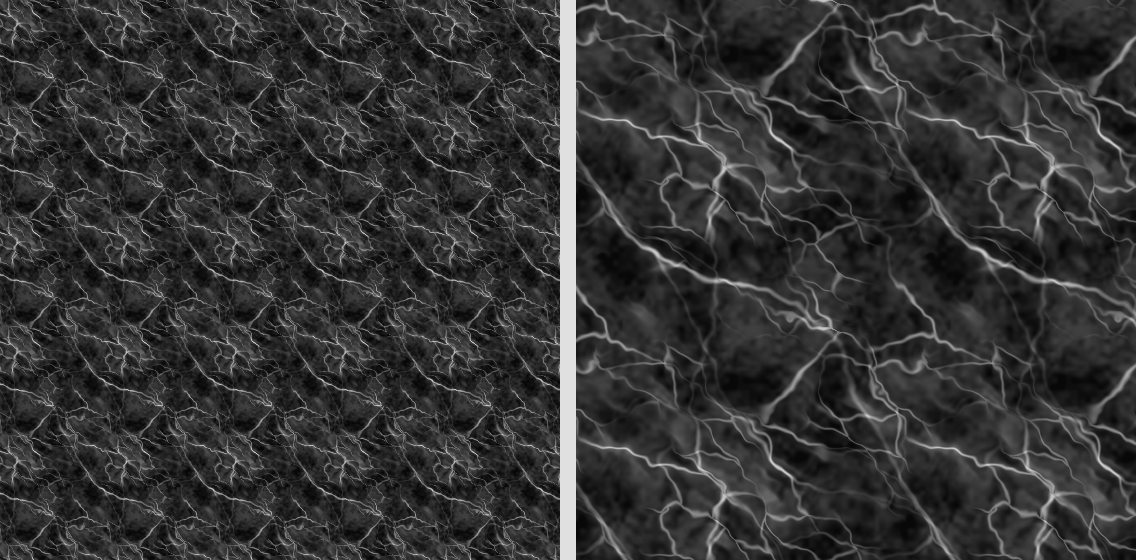
Left: the whole. Right: its middle third, enlarged.
This texture is drawn by a Shadertoy shader. Its source:

```glsl
// Black marble in square repeating tiles: mottled stone split into slanted facets,
// with fine cracks from stretched cellular noise and two long pale veins that wander
// along the diagonal. Every layer wraps at the tile edge, so the tiles join.

#define REPEATS 5.12          // tiles across and down
#define TILE_SHIFT 1.7067     // tile phase, from the top left corner
#define GRAIN_DIR vec2(0.8, 0.6)
#define WARP 0.07             // raggedness of the cracks
#define VEIN_WIDTH 0.013      // in tiles
#define CRACK_WIDTH 0.010
#define DARK_STONE 0.04
#define LIGHT_STONE 0.20
#define VEIN_TONE 0.50
#define TAU 6.2831853

vec2 hash2(vec2 cell) {
    vec3 h = fract(cell.xyx * vec3(0.1031, 0.1030, 0.0973));
    h += dot(h, h.yzx + 33.33);
    return fract((h.xx + h.yz) * h.zy);
}

// Value noise with n cells per tile.
float noise(vec2 p, float n) {
    p *= n;
    vec2 i = floor(p) + 0.5, f = fract(p);
    f = f * f * (3.0 - 2.0 * f);
    vec2 e = vec2(1.0, 0.0);
    float a = hash2(mod(i, n) + n).x;
    float b = hash2(mod(i + e.xy, n) + n).x;
    float c = hash2(mod(i + e.yx, n) + n).x;
    float d = hash2(mod(i + e.xx, n) + n).x;
    return mix(mix(a, b, f.x), mix(c, d, f.x), f.y);
}

float mottling(vec2 p) {
    float sum = 0.0, total = 0.0, weight = 1.0, n = 6.0;
    for (int k = 0; k < 4; k++) {
        sum += weight * noise(p, n);
        total += weight;
        weight *= 0.8;
        n *= 2.0;
    }
    return sum / total;
}

vec2 ragged(vec2 p) {
    vec2 shift = vec2(0.0);
    float weight = 1.0, n = 5.0;
    for (int k = 0; k < 4; k++) {
        shift += weight * (vec2(noise(p, n), noise(p.yx + 0.37, n)) - 0.5);
        weight *= 0.58;
        n *= 2.0;
    }
    return p + WARP * shift;
}

// Cells stretched along the grain: x = distance to the border, y = random shade.
vec2 facets(vec2 p, float n) {
    p *= n;
    vec2 base = floor(p), f = fract(p), near = vec2(9.0), next = vec2(9.0);
    float shade = 0.0;
    for (int j = -2; j <= 2; j++)
    for (int i = -2; i <= 2; i++) {
        vec2 g = vec2(i, j);
        vec2 h = hash2(mod(base + g + 0.5, n) + 7.0 * n);
        vec2 r = g + 0.1 + 0.8 * h - f;
        r = vec2(0.65 * dot(r, GRAIN_DIR), 1.35 * dot(r, vec2(-GRAIN_DIR.y, GRAIN_DIR.x)));
        if (dot(r, r) < dot(near, near)) {
            next = near;
            near = r;
            shade = fract(h.x * 7.0 + h.y * 3.0);
        } else if (dot(r, r) < dot(next, next)) next = r;
    }
    float border = 0.5 * (dot(next, next) - dot(near, near)) / max(length(next - near), 0.01);
    return vec2(border / n, shade);
}

// Distance to a diagonal curve that closes on itself across the tile.
float longVein(vec2 p, float offset, float phase) {
    float a = TAU * (p.x - phase);
    float y = p.y - p.x - offset - 0.14 * cos(a);
    float slope = 1.0 - 0.14 * TAU * sin(a);
    return abs(fract(y + 0.5) - 0.5) / length(vec2(slope, 1.0));
}

// Bright core with a soft halo.
float line(float d, float width, float pixel) {
    float w = max(width, pixel);
    return (1.0 - smoothstep(0.0, w, d)) * width / w + 0.22 * exp(-d / (2.0 * w));
}

void mainImage(out vec4 fragColor, in vec2 fragCoord) {
    vec2 uv = fragCoord / iResolution.y;
    float pixel = REPEATS / iResolution.y;
    vec2 p = vec2(uv.x, 1.0 - uv.y) * REPEATS - TILE_SHIFT;
    vec2 q = ragged(p), calm = mix(p, q, 0.6);

    // Stone: mottling, facet shades, grain and slanted scratches
    vec2 large = facets(q, 3.0), small = facets(q + 0.31, 7.0);
    float tone = mix(DARK_STONE, LIGHT_STONE, smoothstep(0.27, 0.75, mottling(q)));
    tone *= 0.78 + 0.38 * large.y;
    tone += 0.09 * (noise(p, 50.0) - 0.5);
    float scratch = noise(vec2(calm.x + calm.y, 4.0 * calm.y - 3.0 * calm.x), 9.0);
    tone += 0.22 * pow(scratch, 3.0) * smoothstep(0.4, 0.8, noise(p + 0.5, 4.0));

    // Cracks fade in and out; the first long vein is brightest on its shallow run
    float patchy = smoothstep(0.2, 0.85, noise(p + 0.2, 7.0));
    float fine = smoothstep(0.4, 0.85, noise(p + 0.7, 6.0));
    float run = 0.5 + 0.5 * cos(TAU * (p.x - 0.35));
    float veins = (0.15 + 0.6 * patchy) * line(large.x, CRACK_WIDTH, pixel);
    veins += 0.55 * fine * line(small.x, 0.8 * CRACK_WIDTH, pixel);
    veins += (0.2 + 0.65 * run + 0.2 * patchy) * line(longVein(calm, 0.41, 0.20), VEIN_WIDTH, pixel);
    veins += (0.1 + 0.5 * patchy) * line(longVein(calm, 0.65, 0.62), CRACK_WIDTH, pixel);
    tone += VEIN_TONE * veins;

    fragColor = vec4(vec3(clamp(tone, 0.03, 0.78)), 1.0);
}
```
